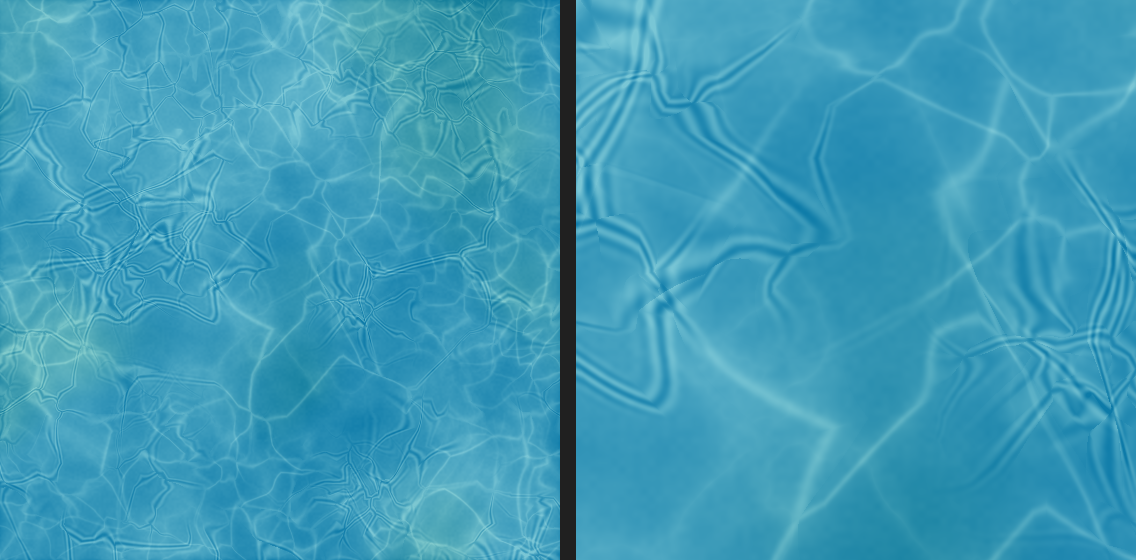
Left, the full canvas; right, a detail of the centre.
A WebGL 2 fragment shader for this texture:

```glsl
#version 300 es
precision highp float;
// Sunlit shallow water: soft blue clouds with teal patches, crossed by
// crooked caustic veins. Veins are borders of warped cellular noise, drawn
// either as one pale glow or as fine pale and dark ripples side by side.
uniform vec2 u_resolution;
out vec4 fragColor;

const float TAU = 6.2831853;
const vec3 DEEP_BLUE = vec3(0.085, 0.505, 0.675);
const vec3 PALE_BLUE = vec3(0.425, 0.740, 0.815);
const vec3 TEAL_SHIFT = vec3(0.035, 0.020, -0.055);

vec2 hash2(vec2 c) {
  vec3 q = fract(c.xyx * vec3(0.1031, 0.1030, 0.0973));
  q += dot(q, q.yzx + 33.33);
  return fract((q.xx + q.yz) * q.zy);
}

// Two channels of value noise; roundness 0 keeps angular creases.
vec2 noise2(vec2 p, float roundness) {
  vec2 cell = floor(p), f = fract(p);
  f = mix(f, f * f * (3.0 - 2.0 * f), roundness);
  vec2 low = mix(hash2(cell), hash2(cell + vec2(1, 0)), f.x);
  vec2 high = mix(hash2(cell + vec2(0, 1)), hash2(cell + vec2(1, 1)), f.x);
  return mix(low, high, f.y);
}

mat2 rotation(float angle) {
  float c = cos(angle), s = sin(angle);
  return mat2(c, s, -s, c);
}

// Layered noise, centred on 0.5.
float clouds(vec2 p, float gain) {
  float sum = 0.0, weight = 1.0, total = 0.0;
  for (int i = 0; i < 5; i++) {
    sum += weight * noise2(p, 1.0).x;
    total += weight;
    weight *= gain;
    p = rotation(0.7) * p * 2.03 + 17.3;
  }
  return sum / total;
}

// Distance to the border between the two nearest cell centres.
float cellBorder(vec2 p) {
  vec2 cell = floor(p), f = fract(p);
  vec2 nearest = vec2(8.0), second = vec2(9.0);
  for (int y = -1; y <= 1; y++) {
    for (int x = -1; x <= 1; x++) {
      vec2 offset = vec2(x, y);
      vec2 r = offset + hash2(cell + offset) - f;
      if (dot(r, r) < dot(nearest, nearest)) {
        second = nearest;
        nearest = r;
      } else if (dot(r, r) < dot(second, second)) {
        second = r;
      }
    }
  }
  float gap = dot(second, second) - dot(nearest, nearest);
  return gap / (2.0 * max(length(second - nearest), 0.001));
}

// Brightness change from one net of veins.
float veins(vec2 p, float scale, float seed) {
  vec2 q = rotation(seed) * p * scale + seed * 13.7;
  q += 0.85 * (noise2(q * 1.3 + 5.1, 0.0) - 0.5);
  q += 0.38 * (noise2(q * 3.1 + 9.4, 0.25) - 0.5);
  float d = cellBorder(q) / scale;

  vec2 region = noise2(p * 5.5 + seed * 7.9, 1.0);
  float presence = smoothstep(0.22, 0.62, region.x);
  float rippled = smoothstep(0.42, 0.62, region.y);
  float spread = mix(0.006, 0.013, smoothstep(0.6, 0.9, region.y));

  float single = 0.30 * exp(-pow(d / 0.0036, 2.0));
  float ripples = -0.42 * cos(TAU * d / 0.0102) * exp(-pow(d / spread, 2.0));
  float glow = 0.13 * exp(-d / 0.011);
  return presence * (mix(single, ripples, rippled) + glow);
}

// Blurred pale filaments along the midlines of smooth noise.
float wisps(vec2 p, float scale) {
  vec2 q = p * scale + 1.2 * noise2(p * scale * 0.8, 1.0);
  float ridge = 1.0 - abs(2.0 * clouds(q, 0.45) - 1.0);
  return pow(ridge, 7.0);
}

void main() {
  vec2 p = gl_FragCoord.xy / min(u_resolution.x, u_resolution.y);
  vec2 uv = gl_FragCoord.xy / u_resolution;

  // Broad light and shade
  float tone = 0.42 + 1.15 * (clouds(p * 4.2 + 3.7, 0.6) - 0.5);
  tone += 0.20 * (wisps(p + 2.3, 9.0) - 0.35);

  // Three nets of veins, from wide to narrow cells
  for (int i = 0; i < 3; i++) {
    float layer = float(i);
    tone += (1.0 - 0.14 * layer) * veins(p, 6.5 + 4.0 * layer, 1.3 + layer * 2.1);
  }

  // Fine grain and a slim shaded rim
  tone += 0.07 * (noise2(p * 230.0, 1.0).x - 0.5);
  vec2 rim = min(uv, 1.0 - uv);
  tone -= 0.22 * exp(-min(rim.x, rim.y) / 0.006);

  // Colour, with greener patches
  float teal = smoothstep(0.50, 0.78, clouds(p * 2.6 + 31.0, 0.35));
  vec3 colour = mix(DEEP_BLUE, PALE_BLUE, clamp(tone, -0.1, 1.15));
  fragColor = vec4(colour + teal * TEAL_SHIFT, 1.0);
}
```
